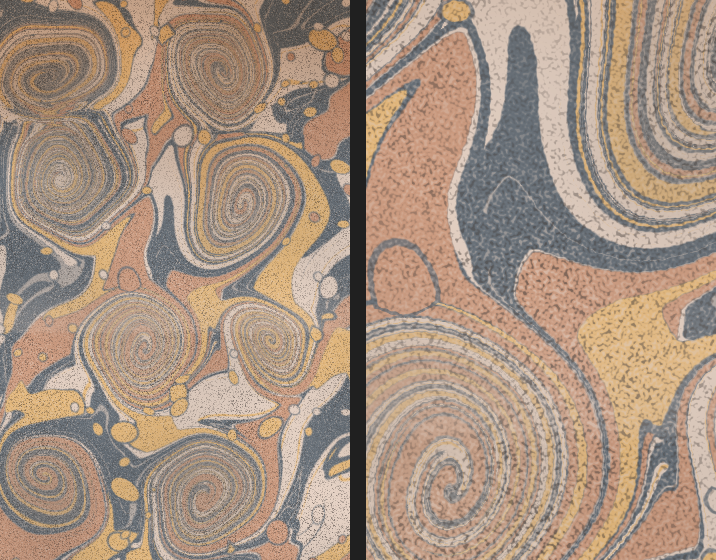
Left: the whole. Right: its middle third, enlarged.
Write a Shadertoy shader that draws this texture.

```glsl
// Old marbled paper: wound vortices, stretched inks, round drops and worn grain.

const vec3 SLATE = vec3(0.39, 0.42, 0.45);
const vec3 CREAM = vec3(0.83, 0.76, 0.71);
const vec3 TERRACOTTA = vec3(0.75, 0.57, 0.47);
const vec3 OCHRE = vec3(0.84, 0.68, 0.46);
const vec3 UMBER = vec3(0.38, 0.34, 0.32);
const vec3 BLEND = vec3(0.65, 0.58, 0.52);

vec2 hash2(vec2 p) {
    vec3 a = fract(p.xyx * vec3(0.1031, 0.1030, 0.0973));
    a += dot(a, a.yzx + 33.33);
    return fract((a.xx + a.yz) * a.zy);
}

mat2 rotation(float angle) {
    float c = cos(angle), s = sin(angle);
    return mat2(c, s, -s, c);
}

float corner(vec2 cell, vec2 offset) {
    float angle = 6.2832 * hash2(cell).x;
    return dot(vec2(cos(angle), sin(angle)), offset);
}

float gradientNoise(vec2 p) {
    vec2 i = floor(p), f = fract(p), e = vec2(1.0, 0.0);
    vec2 u = f * f * f * (f * (f * 6.0 - 15.0) + 10.0);
    return mix(mix(corner(i, f), corner(i + e, f - e), u.x),
               mix(corner(i + e.yx, f - e.yx), corner(i + 1.0, f - 1.0), u.x), u.y);
}

vec2 warp(vec2 p, float frequency, float amount) {
    return p + amount * vec2(gradientNoise(p * frequency + 17.3),
                             gradientNoise(p * frequency + 61.8));
}

// Winds the plane around scattered centres; z tells how deep a point lies in one.
vec3 windVortices(vec2 p) {
    vec2 wound = p;
    float depth = 0.0;
    for (int j = 0; j < 4; j++)
    for (int i = 0; i < 2; i++) {
        vec2 cell = vec2(i, j);
        vec2 h = hash2(cell + 23.0), k = hash2(cell + 71.0);
        vec2 centre = (cell + 0.5 + 0.7 * (h - 0.5)) * vec2(0.5, 0.4);
        vec2 d = (p - centre) * vec2(1.0, mix(0.75, 1.1, k.y));
        float t = max(0.0, 1.0 - length(d) / mix(0.15, 0.26, k.x));
        float turn = mix(15.0, 24.0, h.y) * (k.y < 0.35 ? -1.0 : 1.0);
        wound += rotation(turn * t * t) * d * (1.0 + 4.0 * t * t) - d;
        depth = max(depth, t);
    }
    return vec3(wound, depth);
}

float inkField(vec2 p, float frequency, float seed) {
    vec2 q = p * frequency + seed;
    return gradientNoise(q) + 0.28 * gradientNoise(q * 2.3 + seed);
}

float cover(float field) {
    float edge = max(fwidth(field), 0.001);
    return smoothstep(-edge, edge, field);
}

vec3 paint(vec3 base, vec3 rim, vec3 ink, float field, float rimWidth) {
    base = mix(base, rim, cover(field + max(rimWidth, 0.0)));
    return mix(base, ink, cover(field));
}

// One drop inside some cells, kept clear of the vortices.
vec3 addDrops(vec3 base, vec2 p, float density, float depth, float seed) {
    vec2 g = p * density, cell = floor(g);
    vec2 h = hash2(cell + seed), k = hash2(cell + seed + 40.0);
    float radius = mix(0.14, 0.38, h.x * h.x);
    vec2 centre = 0.5 + (k - 0.5) * (0.8 - 2.0 * radius);
    vec2 d = rotation(6.0 * k.y) * (fract(g) - centre) * vec2(1.0, 1.0 + 0.6 * h.x);
    float field = radius - length(d) - 2.0 * max(0.0, depth - 0.2);
    field -= step(0.33, h.y) * 2.0;
    float edge = density * 1.3 / iResolution.x;
    vec3 ink = k.x < 0.6 ? OCHRE : (k.y < 0.6 ? CREAM : TERRACOTTA);
    base = mix(base, SLATE, 0.8 * smoothstep(-edge, edge, field + 0.05));
    return mix(base, ink, smoothstep(-edge, edge, field));
}

vec3 marble(vec2 p) {
    vec3 wound = windVortices(warp(p, 4.0, 0.07));
    vec2 flow = warp(warp(wound.xy, 2.4, 0.26), 6.0, 0.07);
    flow = (rotation(0.6) * flow) * vec2(1.5, 0.65);

    float pale = inkField(flow, 3.9, 4.7);
    float red = inkField(flow, 3.6, 31.4);
    float gold = inkField(flow, 4.8, 58.1);
    float uneven = 0.08 * gradientNoise(flow * 5.0 + 77.0);
    vec3 color = mix(SLATE, CREAM, 0.6 * cover(0.006 + 0.3 * uneven - abs(pale + 0.17)));
    color = mix(color, CREAM, 0.6 * cover(0.006 - 0.3 * uneven - abs(red + 0.1)));
    color = paint(color, SLATE, CREAM, pale + 0.02, 0.0);
    color = mix(color, OCHRE, cover(uneven - abs(pale - 0.12)));
    color = mix(color, SLATE, cover(-0.02 - uneven - abs(gold - 0.02)));
    color = paint(color, SLATE, SLATE, red - 0.08, 0.0);
    color = paint(color, SLATE, CREAM, red - 0.125, 0.0);
    color = paint(color, SLATE, TERRACOTTA, red - 0.15, uneven);
    color = paint(color, SLATE, OCHRE, gold - 0.26, 0.025 + uneven);
    color = mix(color, BLEND, 0.35 * smoothstep(0.2, 0.6, wound.z));
    vec2 soft = warp(p, 7.0, 0.022);
    color = addDrops(color, soft, 7.0, wound.z, 11.0);
    return addDrops(color, soft + 0.37, 13.0, wound.z, 87.0);
}

// Specks, browning toward the top, stains and a pale fold.
vec3 weather(vec3 color, vec2 p) {
    vec2 q = rotation(0.5) * p;
    float grain = gradientNoise(q * 293.0) + 0.6 * gradientNoise(q * 157.0)
                + 0.3 * gradientNoise(q * 61.0);
    float wear = 0.85 + 0.8 * gradientNoise(p * 5.0 + 9.0) + 0.4 * gradientNoise(p * 23.0);
    vec3 speck = mix(color * 0.62, UMBER, 0.4);
    color = mix(color, speck, 0.75 * wear * smoothstep(0.0, 0.6, grain));
    color = mix(color, CREAM, 0.45 * wear * smoothstep(0.0, 0.6, -grain));
    float fold = smoothstep(0.64, 0.66, p.y) * (1.0 - smoothstep(0.66, 0.84, p.y));
    color = mix(color, CREAM, 0.2 * fold);
    float age = smoothstep(0.95, 1.6, p.y + 0.3 * gradientNoise(p * 2.5));
    color *= mix(vec3(1.03), vec3(0.90, 0.81, 0.73), age);
    return color * (1.0 + 0.14 * gradientNoise(p * 3.0 + 5.0));
}

void mainImage(out vec4 fragColor, in vec2 fragCoord) {
    vec2 p = fragCoord / iResolution.x;
    vec2 ragged = warp(p, 170.0, 0.0016);
    fragColor = vec4(weather(marble(ragged), p), 1.0);
}
```
